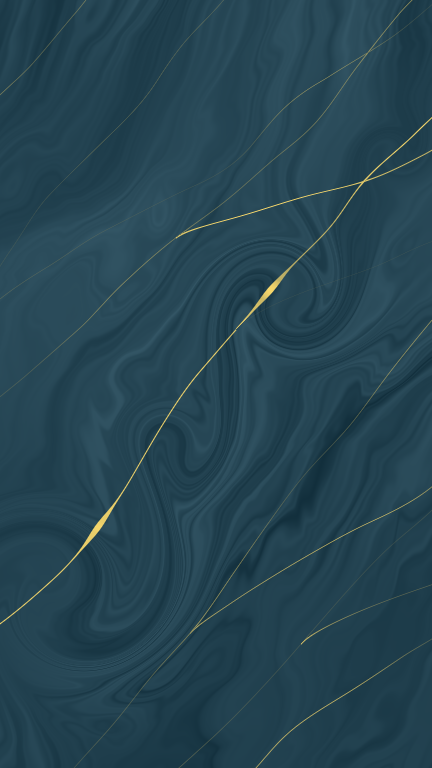
Reproduce this texture procedurally as a WebGL 1 fragment shader.

```glsl
precision highp float;
// Dark teal marbled paint with fine streaks, crossed by hair-thin forking gold veins.

uniform vec2 u_resolution;

#define DEEP vec3(0.056, 0.167, 0.218)
#define PALE vec3(0.207, 0.343, 0.404)
#define GOLD vec3(0.96, 0.84, 0.42)
#define BRONZE vec3(0.44, 0.45, 0.33)
#define FLOW_ANGLE 1.0
#define CONTRAST 1.15
#define EDDY_TWIST 3.2
#define VEIN_COUNT 14.0
#define VEIN_WIDTH 0.0007
#define VEIN_SWELL 0.0032

float hash(vec2 p) {
  return fract(sin(dot(p, vec2(127.1, 311.7))) * 43758.5);
}

float noise(vec2 p) {
  vec2 cell = floor(p), f = fract(p);
  f = f * f * (3.0 - 2.0 * f);
  return mix(mix(hash(cell), hash(cell + vec2(1.0, 0.0)), f.x),
             mix(hash(cell + vec2(0.0, 1.0)), hash(cell + 1.0), f.x), f.y);
}

float fbm(vec2 p) {
  float sum = 0.0, amp = 0.5;
  for (int i = 0; i < 4; i++) {
    sum += amp * noise(p);
    p = mat2(0.8, 0.6, -0.6, 0.8) * p * 2.0 + 3.7;
    amp *= 0.5;
  }
  return sum;
}

// Twists space around a diagonal chain of alternating large and small eddies.
vec2 eddies(vec2 p) {
  for (float i = 0.0; i < 4.0; i++) {
    vec2 center = vec2(0.08 + 0.145 * i, 0.23 + 0.19 * i);
    float radius = 0.115 - 0.022 * i - 0.05 * mod(i, 2.0) + 0.012 * i * mod(i, 2.0);
    vec2 d = p - center;
    float a = EDDY_TWIST * exp(-dot(d, d) / (radius * radius));
    p = center + mat2(cos(a), sin(a), -sin(a), cos(a)) * d;
  }
  return p;
}

// Layered streaks that follow a folded diagonal flow.
float marble(vec2 p) {
  vec2 q = eddies(p);
  vec2 along = vec2(cos(FLOW_ANGLE), sin(FLOW_ANGLE));
  float s = dot(q, along);
  float t = dot(q, vec2(-along.y, along.x));
  vec2 fold = vec2(fbm(vec2(s * 2.5, t * 5.0)), fbm(vec2(s * 2.5, t * 5.0) + 9.2));
  float band = t + 0.30 * fold.x + 0.12 * fbm(vec2(s * 3.0, t * 5.0) + 3.0 * fold);
  float fine = smoothstep(0.3, 0.7, noise(p * 6.0 + 4.0));
  float tone = 0.23 * (noise(vec2(band * 12.0, s * 1.5)) - 0.5);
  tone += 0.25 * (noise(vec2(band * 40.0, s * 2.0)) - 0.5);
  tone += (0.14 + 0.20 * fine) * (noise(vec2(band * 105.0, s * 3.0)) - 0.5);
  tone += (0.08 + 0.18 * fine) * (noise(vec2(band * 230.0, s * 4.0)) - 0.5);
  tone += 0.13 * (noise(p * 3.5 + 1.7) - 0.5);
  return 0.54 + CONTRAST * tone;
}

// Returns gold coverage (x) and brightness (y) of the nearest vein.
vec2 veins(vec2 p, float pixel) {
  float nearest = 1.0, second = 1.0, width = 0.0, glow = 0.0;
  for (float i = 0.0; i < VEIN_COUNT; i++) {
    // Even veins are trunks; each odd one forks off the trunk before it.
    float isFork = mod(i, 2.0), trunk = i - isFork;
    float isMain = 1.0 - step(0.6, abs(i - VEIN_COUNT * 0.5 + 1.0));
    float power = hash(vec2(i, 8.7));
    power = mix(power * power, 1.0, isMain);
    float angle = 0.74 + 0.26 * hash(vec2(trunk, 2.3));
    vec2 dir = vec2(cos(angle), sin(angle));
    vec2 d = p - vec2(0.28, 0.5);
    float s = dot(d, dir);
    float offset = (trunk + 0.4 + 1.2 * hash(vec2(trunk, 5.1))) / VEIN_COUNT - 0.5;
    offset += 0.06 * (noise(vec2(s * 3.5, trunk * 7.3)) - 0.5)
            + 0.009 * (noise(vec2(s * 12.0, trunk * 3.1)) - 0.5);
    float past = max(s + 0.35 - 0.5 * hash(vec2(i, 3.9)), 0.0);
    float side = sign(hash(vec2(i, 6.1)) - 0.5);
    float spread = past * past / (past + 0.03);
    offset += isFork * side * spread * (0.2 + 0.35 * noise(vec2(s * 5.0, i * 4.3)));
    float dist = abs(dot(d, vec2(-dir.y, dir.x)) - offset);
    if (dist < nearest) {
      second = nearest;
      nearest = dist;
      // Gold pools into long drops at intervals on the main vein.
      float bulge = pow(0.5 + 0.5 * cos(16.5 * (s - 0.14)), 18.0);
      glow = clamp(0.22 + 0.75 * power + 0.6 * (noise(vec2(s * 5.0, i)) - 0.5), 0.08, 1.0);
      glow = max(glow, bulge * isMain);
      width = VEIN_WIDTH * (0.4 + 0.6 * power) + VEIN_SWELL * bulge * isMain;
    } else if (dist > nearest + 0.00001) {
      second = min(second, dist);
    }
  }
  // Liquid webbing where two veins meet.
  width += 0.0005 * glow * exp(-second / 0.005);
  float cover = min(nearest + 0.5 * pixel, width) - max(nearest - 0.5 * pixel, -width);
  return vec2(clamp(cover / pixel, 0.0, 1.0), glow);
}

void main() {
  vec2 p = gl_FragCoord.xy / u_resolution.y;
  float tone = marble(p);
  // The lower right corner sinks into shade.
  tone -= 0.18 * smoothstep(0.1, 0.65, p.x - 0.8 * p.y + 0.1);
  vec3 color = mix(DEEP, PALE, clamp(tone, -0.1, 1.05));

  vec2 vein = veins(p, 1.0 / u_resolution.y);
  vec3 metal = mix(BRONZE, GOLD, smoothstep(0.2, 0.8, vein.y));
  color = mix(color, metal, vein.x * (0.2 + 0.8 * vein.y));
  gl_FragColor = vec4(color, 1.0);
}
```
